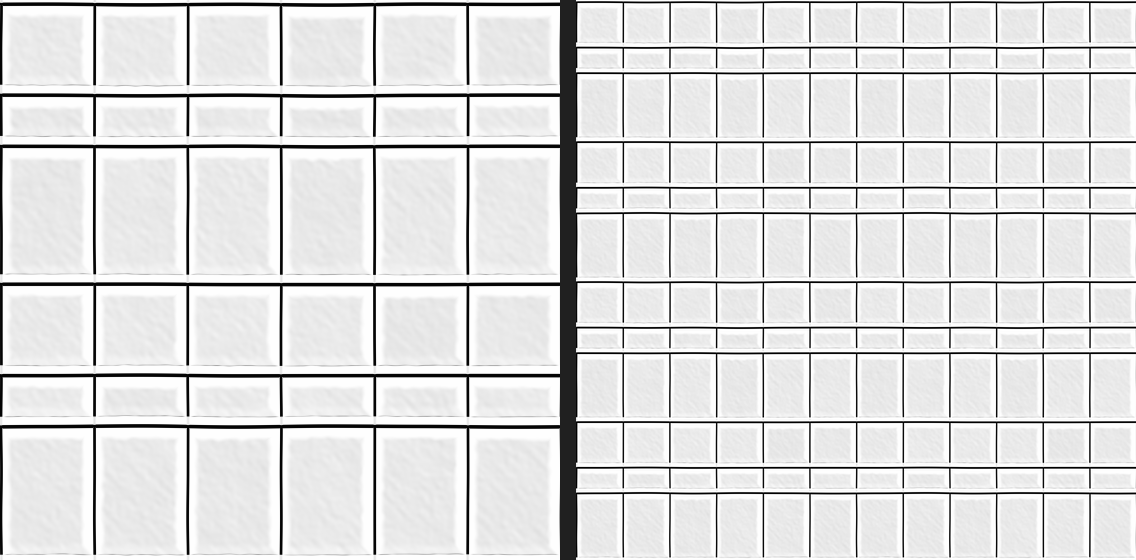
Left, the tile; right, the same tile 2 across and 2 down.
Reproduce this texture map procedurally as a Shadertoy shader.

```glsl
// Embossed white tiles: six columns, two repeats of three uneven rows, black shadow joints.

float hash(vec2 cell) {
    vec3 h = fract(vec3(cell.xyx) * vec3(0.1031, 0.1030, 0.0973));
    h += dot(h, h.yzx + 33.33);
    return fract((h.x + h.y) * h.z);
}

// Value noise that wraps after `period` cells.
float noise(vec2 p, vec2 period) {
    vec2 cell = floor(p), f = fract(p);
    f = f * f * (3.0 - 2.0 * f);
    vec2 a = mod(cell, period), b = mod(cell + 1.0, period);
    return mix(mix(hash(a), hash(vec2(b.x, a.y)), f.x),
               mix(hash(vec2(a.x, b.y)), hash(b), f.x), f.y);
}

// Diagonal streaks over finer grain, periodic over six units.
float plaster(vec2 p) {
    vec2 diagonal = vec2((p.x + p.y) * 5.0, (p.y - p.x) * 12.0);
    return 0.6 * noise(diagonal, vec2(30.0, 72.0))
         + 0.4 * noise(p * 20.0, vec2(120.0));
}

// Soft-edged band of the given half width around distance zero.
float band(float d, float halfWidth, float blur) {
    return 1.0 - smoothstep(halfWidth - blur, halfWidth + blur, abs(d));
}

void mainImage(out vec4 fragColor, in vec2 fragCoord) {
    // One unit is a column width; y runs downward.
    vec2 p = fragCoord / iResolution.xy * 6.0;
    p.y = 6.0 - p.y;
    float blur = max(4.0 / iResolution.y, 0.007);

    // Slightly uneven joints.
    p -= vec2(0.013, 0.047);
    p += vec2(0.006, 0.016) * (vec2(noise(p * 2.0, vec2(12.0)),
                                    noise(p + 0.5, vec2(6.0))) - 0.5);
    p = mod(p, 6.0);

    // Rows of three heights in each repeat.
    float y = mod(p.y, 3.0);
    float row = step(0.977, y) + step(1.523, y);
    float rowTop = row < 0.5 ? 0.0 : (row < 1.5 ? 0.977 : 1.523);
    float rowEnd = row < 0.5 ? 0.977 : (row < 1.5 ? 1.523 : 3.0);
    float top = y - rowTop, bottom = rowEnd - y;
    float left = fract(p.x), right = 1.0 - left;
    float tile = hash(vec2(floor(p.x) + 3.0, row + 3.0 * floor(p.y / 3.0) + 11.0));

    // Plaster face with embossed grain and a paler lower lip.
    float relief = plaster(p) - plaster(p + vec2(0.025, -0.025));
    float cloud = noise(p * 4.0, vec2(24.0)) - 0.5;
    float shade = 0.912 + 0.05 * relief + 0.012 * cloud + 0.012 * (tile - 0.5);
    shade += 0.03 * smoothstep(0.24, 0.15, bottom);

    // White bevels, narrowing at the lower right corner.
    float ragged = 0.025 * (noise(p * 12.0, vec2(72.0)) - 0.5) + 0.02 * (tile - 0.5);
    float rightWidth = mix(0.055, 0.13, smoothstep(0.10, 0.22, bottom)) + ragged;
    float bevel = smoothstep(0.165, 0.105, top + ragged);
    bevel = max(bevel, smoothstep(0.13, 0.06, left + ragged));
    bevel = max(bevel, smoothstep(rightWidth + 0.03, rightWidth - 0.03, right));
    shade = mix(shade, 0.995, bevel);

    // White ledge under each tile, with a thin chipped edge above it.
    float ledge = 0.108 + 0.008 * (noise(p * vec2(9.0, 1.0), vec2(54.0, 6.0)) - 0.5);
    float chip = noise(p * vec2(16.0, 2.0), vec2(96.0, 12.0));
    shade = mix(shade, 0.995, smoothstep(ledge + blur, ledge - blur, bottom));
    float side = min(left, right);
    shade -= (0.1 + 0.25 * chip) * band(bottom - ledge, 0.005, blur)
           * smoothstep(0.02, 0.07, side);
    shade -= 0.1 * band(side, 0.012, 0.012) * step(bottom, ledge);

    // Black shadow joints; the uprights stop at the ledge.
    float upright = band(side, 0.0145, blur) * smoothstep(ledge - blur, ledge + blur, bottom);
    float level = band(min(top, bottom), 0.019 - 0.004 * band(side, 0.012, 0.012), blur);
    shade = mix(shade, 0.015, max(upright, level));

    fragColor = vec4(vec3(clamp(shade, 0.0, 1.0)), 1.0);
}
```
